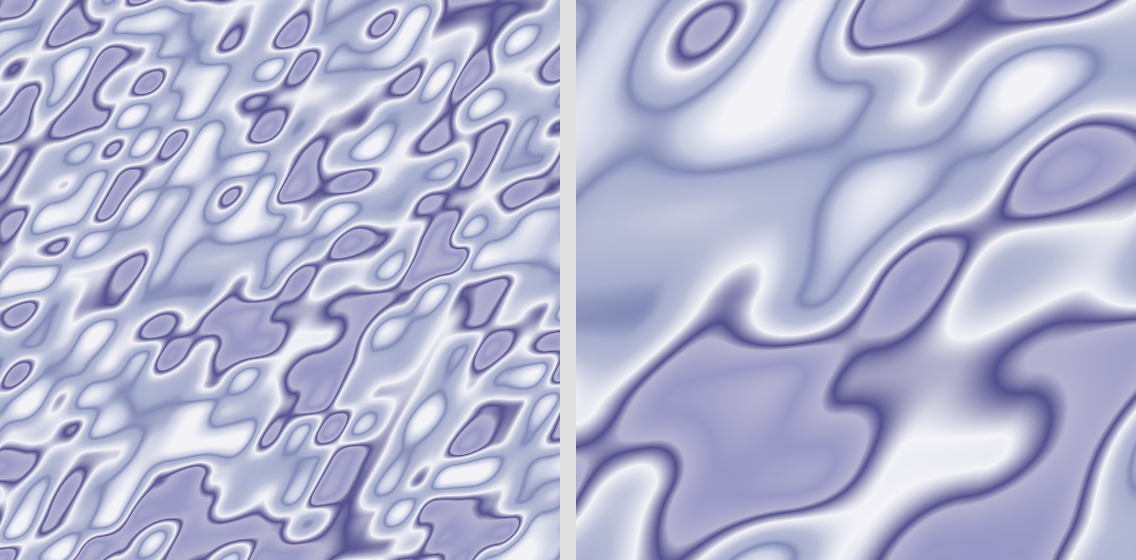
Left: the whole. Right: its middle third, enlarged.
A three.js fragment shader for this texture:

```glsl
// Marbled lavender cells: slanted value noise coloured through a banded ramp.
varying vec2 vUv;

// Lattice axes: rows tilt slightly upwards, columns lean to the right.
const vec2 ROW_AXIS = vec2(0.0550, 0.0065);
const vec2 COLUMN_AXIS = vec2(0.0325, 0.0585);

const vec3 PEARL = vec3(0.95, 0.95, 0.97);
const vec3 MIST = vec3(0.77, 0.79, 0.88);
const vec3 HAZE = vec3(0.72, 0.74, 0.84);
const vec3 SLATE = vec3(0.65, 0.68, 0.81);
const vec3 BLUE_LINE = vec3(0.52, 0.55, 0.72);
const vec3 INDIGO_LINE = vec3(0.33, 0.32, 0.56);
const vec3 LILAC = vec3(0.71, 0.70, 0.82);
const vec3 LAVENDER = vec3(0.60, 0.60, 0.78);

// Sine-free hash of a lattice point, 0 to 1.
float hash(vec2 p) {
  vec3 q = fract(p.xyx * 0.1031);
  q += dot(q, q.yzx + 33.33);
  return fract((q.x + q.y) * q.z);
}

// Smoothly interpolated random lattice values.
float valueNoise(vec2 p) {
  vec2 cell = floor(p);
  vec2 f = fract(p);
  vec2 w = f * f * (3.0 - 2.0 * f);
  float low = mix(hash(cell), hash(cell + vec2(1.0, 0.0)), w.x);
  float high = mix(hash(cell + vec2(0.0, 1.0)), hash(cell + vec2(1.0, 1.0)), w.x);
  return mix(low, high, w.y);
}

// Coordinates of a point measured along two oblique axes.
vec2 toLattice(vec2 p, vec2 a, vec2 b) {
  float area = a.x * b.y - a.y * b.x;
  return vec2(p.x * b.y - p.y * b.x, a.x * p.y - a.y * p.x) / area;
}

// Fades the ramp so far into the next colour between two heights.
vec3 rampTo(vec3 ramp, vec3 next, float start, float end, float height) {
  return mix(ramp, next, clamp((height - start) / (end - start), 0.0, 1.0));
}

// Colour bands from hollows (0) to islands (1).
vec3 marbleRamp(float height) {
  vec3 c = PEARL;
  c = rampTo(c, MIST, 0.09, 0.22, height);
  c = rampTo(c, BLUE_LINE, 0.22, 0.30, height);
  c = rampTo(c, SLATE, 0.30, 0.345, height);
  c = rampTo(c, HAZE, 0.345, 0.44, height);
  c = rampTo(c, PEARL, 0.44, 0.57, height);
  c = rampTo(c, INDIGO_LINE, 0.57, 0.68, height);
  c = rampTo(c, LILAC, 0.68, 0.73, height);
  c = rampTo(c, LAVENDER, 0.73, 0.87, height);
  return rampTo(c, LILAC, 0.87, 1.0, height);
}

void main() {
  vec2 lattice = toLattice(vUv, ROW_AXIS, COLUMN_AXIS);
  float height = valueNoise(lattice + vec2(57.0, 23.0));
  gl_FragColor = vec4(marbleRamp(height), 1.0);
}
```
